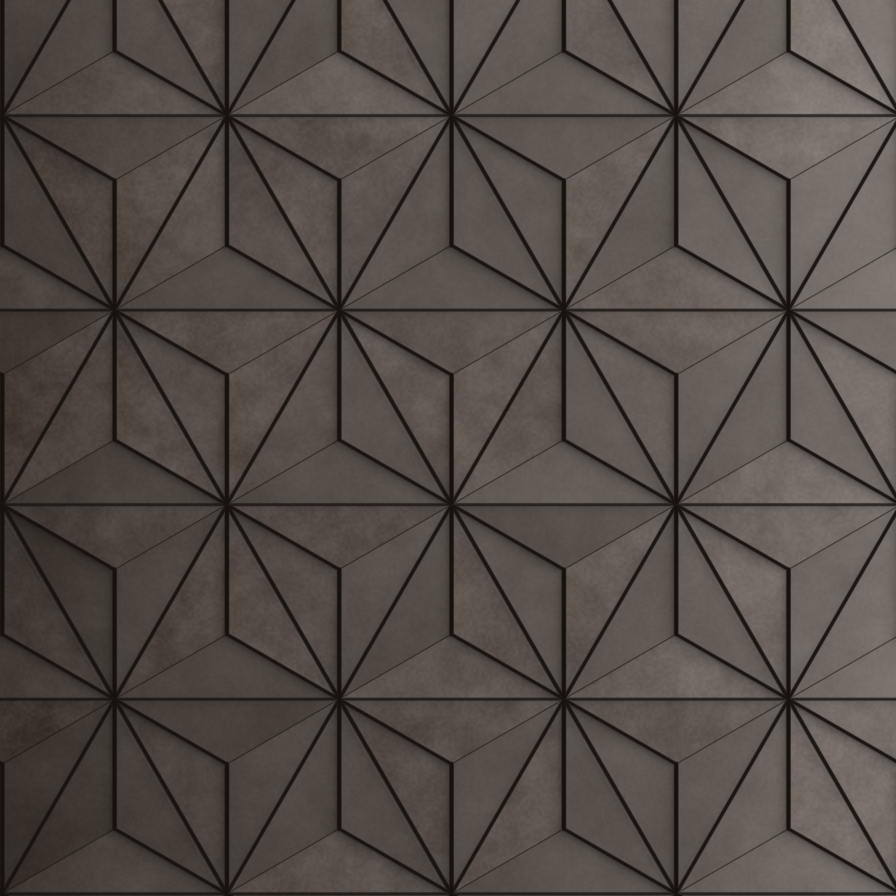
Give the GLSL for this pattern, as a three.js fragment shader.

```glsl
varying vec2 vUv;

const float SIDE = 0.2507;
const float ROW = SIDE * 0.8660254;
const float SOFT = 0.0011;
const vec2 ORIGIN = vec2(0.0026, 0.0026);
const vec2 SHADOW_DIR = vec2(-0.8, -0.6);
const vec3 GROOVE_COLOR = vec3(0.085, 0.068, 0.052);

float hash(vec2 p) {
  vec3 q = fract(vec3(p.xyx) * 0.1031);
  q += dot(q, q.yzx + 33.33);
  return fract((q.x + q.y) * q.z);
}

float noise(vec2 p) {
  vec2 i = floor(p);
  vec2 f = fract(p);
  f = f * f * (3.0 - 2.0 * f);
  return mix(mix(hash(i), hash(i + vec2(1.0, 0.0)), f.x),
             mix(hash(i + vec2(0.0, 1.0)), hash(i + 1.0), f.x), f.y);
}

float fbm(vec2 p) {
  float sum = 0.0;
  float amp = 0.5;
  for (int i = 0; i < 5; i++) {
    sum += amp * noise(p);
    p = mat2(1.6, 1.2, -1.2, 1.6) * p + 7.3;
    amp *= 0.5;
  }
  return sum;
}

float groove(float dist, float halfWidth) {
  return 1.0 - smoothstep(halfWidth - SOFT, halfWidth + SOFT, dist);
}

// Soft shade on the side of a seam that faces away from the light
float seamShadow(vec2 offset, float reach) {
  float dist = length(offset);
  float side = dot(offset / (dist + 0.00001), SHADOW_DIR);
  return max(side, 0.0) * exp(-dist / reach);
}

// Thin lit bevel beside a seam
float bevel(vec2 offset, float center) {
  float dist = length(offset);
  float side = dot(offset / (dist + 0.00001), SHADOW_DIR);
  return max(side, 0.0) * groove(abs(dist - center), 0.0005);
}

// Light falling from the upper right
float wallLight(vec2 uv) {
  float light = mix(0.275, 0.425, uv.x) + 0.055 * (uv.y - 0.5);
  light += 0.05 * smoothstep(0.72, 1.0, uv.x);
  return light - 0.03 * (1.0 - smoothstep(0.0, 0.18, uv.x));
}

// Mottled stone with fine grain, varied by facet
float stone(vec2 p, float seed) {
  float clouds = fbm(p * 9.0 + seed * 41.0) - 0.48;
  float stains = fbm(p * 42.0 + seed * 67.0) - 0.48;
  float grain = noise(p * 330.0 + seed * 19.0) - 0.5;
  float wear = smoothstep(0.35, 0.95, seed);
  return clouds * 0.07 + stains * mix(0.035, 0.10, wear) + grain * mix(0.018, 0.035, wear);
}

void main() {
  // Triangular lattice; downward triangles are turned half a turn
  vec2 p = vUv - ORIGIN;
  vec2 lattice = vec2(p.x / SIDE - 0.5 * p.y / ROW, p.y / ROW);
  vec2 cell = floor(lattice);
  vec2 f = lattice - cell;
  float turn = f.x + f.y < 1.0 ? 1.0 : -1.0;
  vec2 center = turn > 0.0 ? vec2(1.0 / 3.0) : vec2(2.0 / 3.0);
  vec2 rel = f - center;
  vec2 q = turn * vec2((rel.x + 0.5 * rel.y) * SIDE, rel.y * ROW);

  // Half widths: vertical, rising and falling spokes; level, falling and rising edges
  vec3 spokeWidth = vec3(0.0024, 0.0005, 0.0018);
  vec3 spokeDepth = vec3(1.0, 0.7, 0.95);
  vec3 edgeWidth = vec3(0.0016, 0.0021, 0.0020);
  vec3 edgeDepth = vec3(0.76, 0.94, 0.94);

  float dark = 0.0;
  float shadow = 0.0;
  float shine = 0.0;
  float lowest = 1.0;
  float facet = 0.0;
  for (int k = 0; k < 3; k++) {
    float angle = radians(90.0 + 120.0 * float(k));
    vec2 dir = vec2(cos(angle), sin(angle));
    float along = dot(q, dir);
    if (along < lowest) {
      lowest = along;
      facet = float(k);
    }
    vec2 spoke = turn * (q - dir * max(along, 0.0));
    vec2 edge = turn * dir * (ROW / 3.0 + along);
    dark = max(dark, spokeDepth[k] * groove(length(spoke), spokeWidth[k]));
    dark = max(dark, edgeDepth[k] * groove(length(edge), edgeWidth[k]));
    float depth = k == 1 ? 0.12 : 0.55;
    shadow = max(shadow, depth * seamShadow(spoke, 0.0055));
    shadow = max(shadow, 0.35 * seamShadow(edge, 0.0045));
    shine = max(shine, (k == 1 ? 1.0 : 0.3) * bevel(edge, 0.0042));
  }

  // Facet tone and surface
  float seed = hash(cell + vec2(facet * 13.0 + 31.0, turn * 7.0 + 53.0));
  float tone = wallLight(vUv) + (seed - 0.5) * 0.028 + stone(p, seed);
  tone += 0.012 * (facet < 0.5 ? turn : 0.0) + shine * 0.045;
  vec3 color = tone + vec3(0.002 + 0.006 * seed, -0.027, -0.05);
  color *= 1.0 - shadow;
  gl_FragColor = vec4(mix(color, GROOVE_COLOR, dark), 1.0);
}
```
